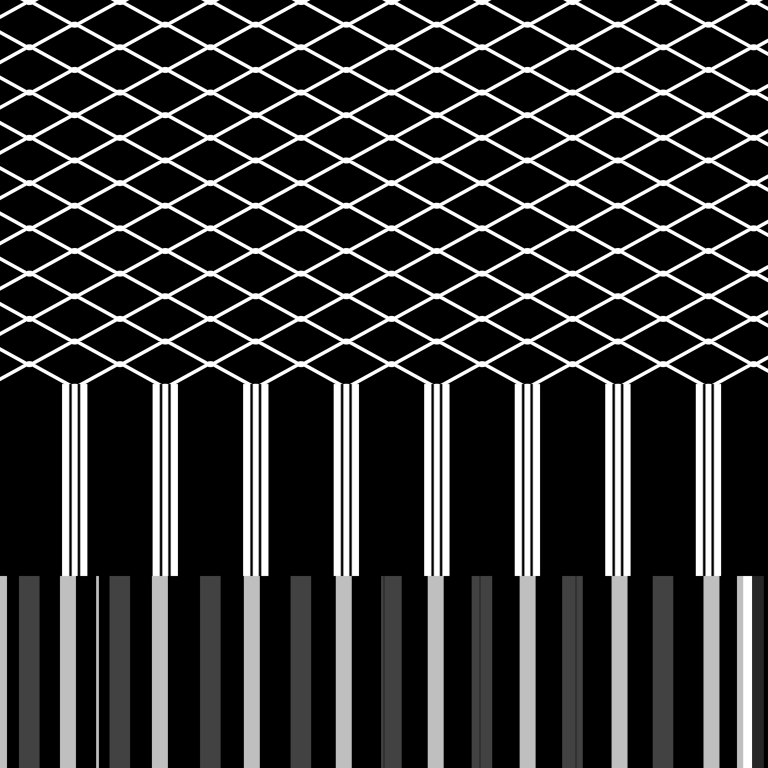
This pattern is drawn by a Shadertoy shader. Its source:

```glsl
const float PITCH = 0.11788;       // spacing of knots and columns
const float COLUMN_X = 0.0973;     // centre of the first column
const float KNOT_Y = 0.5553;       // height of one knot row

// Signed offset from the nearest of evenly spaced centres
float repeatAt(float x, float centre, float period) {
    return mod(x - centre + 0.5 * period, period) - 0.5 * period;
}

// Coverage of a shape from its signed distance
float fill(float d, float softness) {
    return 1.0 - smoothstep(-softness, softness, d);
}

float band(float offset, float halfWidth, float softness) {
    return fill(abs(offset) - halfWidth, softness);
}

// Crossing strands joined by small oval knots
float wireNet(vec2 p, float softness) {
    vec2 cell = vec2(0.5, 0.25) * PITCH;
    vec2 q = abs(vec2(repeatAt(p.x, COLUMN_X, PITCH),
                      repeatAt(p.y, KNOT_Y, 0.5 * PITCH)));
    vec2 fromMiddle = q - 0.5 * cell;
    float slope = 0.55;
    float strand = abs(fromMiddle.y - slope * fromMiddle.x) / sqrt(1.0 + slope * slope);
    vec2 knotSize = vec2(0.0070, 0.0039);
    float knot = min(length(q / knotSize), length((cell - q) / knotSize));
    return max(fill(strand - 0.0023, softness), fill((knot - 1.0) * knotSize.y, softness));
}

// White columns split by two soft dark grooves
float columns(float x, float softness) {
    float offset = abs(repeatAt(x, COLUMN_X, PITCH));
    float body = band(offset, 0.0165, softness);
    float groove = band(offset - 0.0055, 0.0016, softness + 0.0004);
    return body * (1.0 - groove);
}

// Two gray stripe series with slightly different periods
float barcode(float x, float softness) {
    float darkTone = mix(0.26, 0.15, step(0.96, x));
    float dark = band(repeatAt(x, 0.0381, PITCH), 0.0134, softness);
    float light = band(repeatAt(x, 0.0885, 0.1197), 0.0104, softness);
    float edgeBars = max(band(x, 0.0091, softness), band(x - 0.9694, 0.0098, softness));
    float sliver = band(x - 0.127, 0.0018, softness);
    light = max(light, max(edgeBars, sliver));

    // Faint seams inside the middle stripes
    float seam = band(repeatAt(x, 0.5, 0.125), 0.0007, softness);
    seam *= step(0.49, x) * step(x, 0.77);
    float overlap = dark * light * step(0.96, x);
    float tone = max(dark * darkTone * (1.0 - 0.45 * seam), 0.75 * light);
    return mix(tone, 1.0, overlap);
}

void mainImage(out vec4 fragColor, in vec2 fragCoord) {
    vec2 uv = fragCoord / iResolution.xy;
    float softness = 0.7 / iResolution.y;

    // Stack the three horizontal zones
    float tone = barcode(uv.x, softness);
    tone = mix(tone, columns(uv.x, softness), smoothstep(-softness, softness, uv.y - 0.25));
    tone = mix(tone, wireNet(uv, softness), smoothstep(-softness, softness, uv.y - 0.5));

    fragColor = vec4(vec3(tone), 1.0);
}
```
